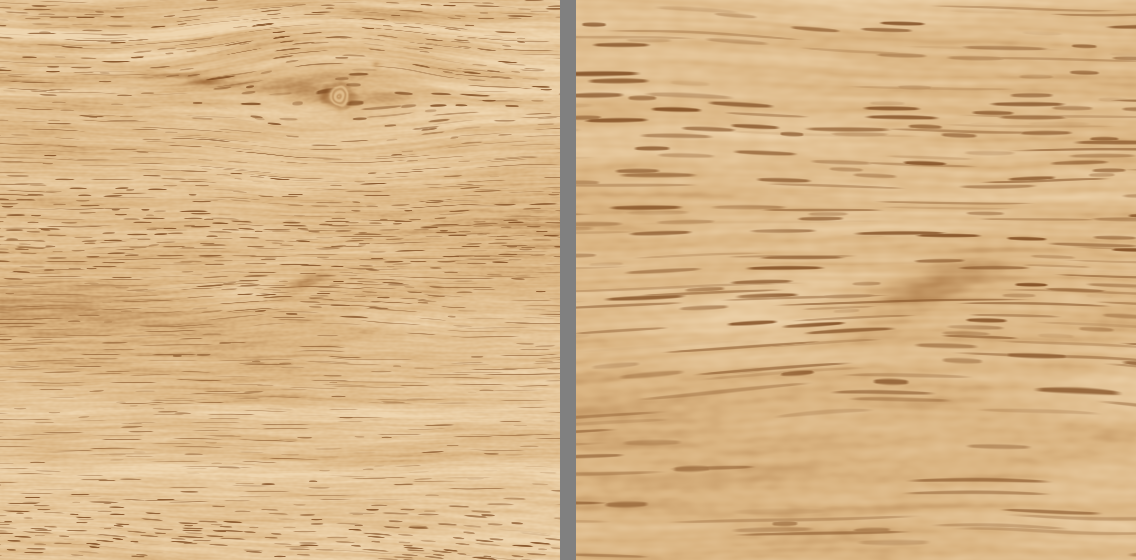
Left: the whole. Right: its middle third, enlarged.
Give the GLSL for this texture, as a three.js fragment shader.

```glsl
varying vec2 vUv;

const vec3 PALE = vec3(0.935, 0.835, 0.685);
const vec3 HONEY = vec3(0.855, 0.705, 0.505);
const vec3 BROWN = vec3(0.67, 0.47, 0.27);
const vec3 PORE = vec3(0.48, 0.27, 0.10);
const float BASE_TONE = 0.31;
const float FIBRE_CONTRAST = 0.26;
const float FIGURE_CONTRAST = 0.24;
const float PORE_STRENGTH = 0.85;
const vec2 KNOT = vec2(0.605, 0.828);
const vec2 FLAME = vec2(0.45, 0.50);

float hash(vec2 p) {
  vec3 q = fract(p.xyx * vec3(0.1031, 0.1030, 0.0973));
  q += dot(q, q.yzx + 33.33);
  return fract((q.x + q.y) * q.z);
}

vec2 gradient(vec2 cell) {
  float angle = 6.2832 * hash(cell + 57.0);
  return vec2(cos(angle), sin(angle));
}

float noise(vec2 p) {
  vec2 i = floor(p), f = fract(p);
  vec2 u = f * f * f * (f * (f * 6.0 - 15.0) + 10.0);
  vec2 e = vec2(1.0, 0.0);
  float low = mix(dot(gradient(i), f), dot(gradient(i + e), f - e), u.x);
  float high = mix(dot(gradient(i + e.yx), f - e.yx), dot(gradient(i + 1.0), f - 1.0), u.x);
  return mix(low, high, u.y);
}

float band(float y, float center, float width) {
  float d = (y - center) / width;
  return exp(-d * d);
}

// Soft elliptic spot, sheared along a slope
float blot(vec2 p, vec2 center, vec2 size, float slope) {
  vec2 d = p - center;
  d.y -= slope * d.x;
  d /= size;
  return exp(-dot(d, d));
}

// Bend the grain around the knot, the flame and the lower edge
vec2 bendGrain(vec2 p) {
  vec2 d = p - KNOT;
  float bulge = 0.7 * d.y * exp(-d.x * d.x / 0.05 - d.y * d.y / 0.014);
  float lift = 0.02 * blot(p, vec2(0.55, 0.46), vec2(0.22, 0.07), 0.0);
  float tilt = 0.06 * (p.x - 0.5) * (1.0 - smoothstep(0.02, 0.17, p.y));
  float wave = 0.014 * noise(p * vec2(2.2, 5.0) + 3.0) + 0.003 * noise(p * vec2(9.0, 24.0));
  return vec2(p.x, p.y - bulge - lift + tilt + wave);
}

// Tapered dashes, one candidate per cell
float pores(vec2 p, vec2 cells, float thickness, float density, float seed) {
  vec2 q = p * cells;
  float row = floor(q.y);
  q.x += 17.0 * hash(vec2(row, seed));
  vec2 id = vec2(floor(q.x), row) + seed;
  float halfLength = mix(0.16, 0.44, hash(id + 11.0));
  vec2 d = fract(q) - 0.5;
  d.x -= (hash(id + 23.0) - 0.5) * (0.96 - 2.0 * halfLength);
  d.y -= (hash(id + 37.0) - 0.5) * 0.4;
  float along = d.x / halfLength;
  float taper = max(1.0 - along * along, 0.0);
  float across = abs(d.y) / (thickness * (0.45 + 0.55 * taper));
  float shape = (1.0 - smoothstep(0.25, 1.0, across)) * smoothstep(0.0, 0.5, taper);
  return shape * smoothstep(0.0, 0.12, density - hash(id)) * mix(0.3, 1.0, hash(id + 51.0));
}

void main() {
  vec2 p = vUv;
  vec2 g = bendGrain(p);
  float upper = smoothstep(0.70, 0.86, p.y);

  // Broad figure and fine fibres
  float tone = BASE_TONE + FIGURE_CONTRAST * noise(g * vec2(1.3, 13.0) + 8.0);
  tone += (0.14 + 0.3 * upper) * noise(g * vec2(3.5, 46.0) + 21.0);
  tone += FIBRE_CONTRAST * noise(g * vec2(5.0, 125.0));
  tone += 0.6 * FIBRE_CONTRAST * noise(g * vec2(18.0, 260.0) + 40.0);
  tone += 0.10 * noise(p * vec2(90.0, 210.0));

  // Dark and pale growth bands
  float leftSide = 1.0 - smoothstep(0.15, 0.70, p.x);
  float rightSide = smoothstep(0.35, 0.95, p.x);
  tone += leftSide * (0.34 * band(g.y, 0.435, 0.055) + 0.16 * band(g.y, 0.75, 0.03));
  tone += 0.26 * rightSide * band(g.y, 0.59, 0.035) + 0.08 * band(g.y, 0.55, 0.12);
  tone -= 0.20 * band(g.y, 0.265, 0.012) + 0.22 * band(g.y, 0.155, 0.016);
  tone -= 0.28 * band(g.y, 0.937, 0.009) + 0.10 * band(g.y, 0.06, 0.06);
  tone -= 0.18 * rightSide * band(g.y, 0.80, 0.02);

  // Flame with faint contour arcs
  vec2 f = (p - FLAME) / vec2(0.32, 0.13);
  float ring = length(f) + 0.12 * noise(p * vec2(9.0, 16.0));
  float lowerRight = smoothstep(0.0, 0.35, f.x) * (1.0 - smoothstep(-0.1, 0.25, f.y));
  for (int i = 0; i < 2; i++) {
    float radius = 0.66 + 0.34 * float(i);
    tone += lowerRight * (0.11 * band(ring, radius, 0.045) + 0.05 * (1.0 - smoothstep(radius - 0.04, radius, ring)));
  }
  tone += 0.30 * blot(g, vec2(0.54, 0.475), vec2(0.045, 0.018), 0.6);
  tone -= 0.20 * blot(g, vec2(0.46, 0.475), vec2(0.07, 0.016), 0.25);

  // Knots and their dark streaks
  vec2 k = (p - KNOT) * vec2(1.0, 1.15);
  float r = length(k) + 0.006 * noise(p * 55.0);
  float streak = 0.7 + 1.3 * noise(g * vec2(14.0, 90.0));
  tone += streak * 0.50 * blot(p, KNOT + vec2(-0.055, 0.005), vec2(0.06, 0.018), -0.12);
  tone += streak * 0.30 * blot(p, KNOT + vec2(0.07, 0.0), vec2(0.12, 0.025), 0.1);
  tone += streak * 0.42 * blot(p, vec2(0.33, 0.86), vec2(0.09, 0.009), -0.12);
  tone += streak * 0.35 * blot(p, vec2(0.01, 0.865), vec2(0.05, 0.015), 0.15);
  tone += 0.35 * blot(p, vec2(0.672, 0.886), vec2(0.008, 0.006), 0.0);
  float core = 1.0 - smoothstep(0.014, 0.026, r);
  tone = mix(tone, 0.55 + 0.16 * sin(r * 620.0), core) + 0.25 * band(r, 0.025, 0.006);

  // Short bold pores and long hairline pores
  float shortDensity = 0.10 + 0.38 * band(g.y, 0.59, 0.07) + 0.40 * band(g.y, 0.04, 0.06);
  shortDensity += 0.16 * upper + 0.22 * blot(p, vec2(0.62, 0.48), vec2(0.18, 0.06), 0.0);
  float longDensity = 0.24 + 0.30 * band(g.y, 0.42, 0.11) + 0.14 * band(g.y, 0.73, 0.07);
  longDensity -= 0.16 * band(g.y, 0.04, 0.07);
  float pore = 0.0;
  for (int i = 0; i < 2; i++) {
    float n = float(i);
    vec2 shifted = g + vec2(0.0, 0.0041 * n);
    pore = max(pore, pores(shifted, vec2(15.0 + 6.0 * n, 112.0), 0.24, shortDensity, 5.0 + 70.0 * n));
    pore = max(pore, 0.65 * pores(shifted, vec2(5.0 + 3.0 * n, 135.0), 0.19, longDensity, 19.0 + 90.0 * n));
  }
  pore *= 1.0 - core;

  // Colour ramp
  tone = clamp(tone, 0.0, 1.15);
  vec3 color = mix(PALE, HONEY, min(tone * 2.0, 1.0));
  color = mix(color, BROWN, max(tone * 2.0 - 1.0, 0.0));
  color = mix(color, PORE, PORE_STRENGTH * pore);
  gl_FragColor = vec4(color, 1.0);
}
```
